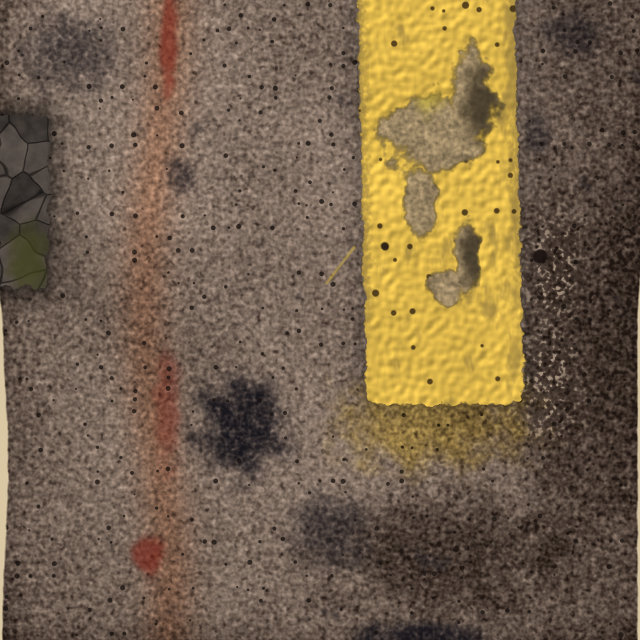
A three.js fragment shader for this texture:

```glsl
// Weathered, gritty stone slab with a peeling yellow paint stripe, stains and a cracked tar lump.
varying vec2 vUv;

vec2 hash2(vec2 p) {
  p = vec2(dot(p, vec2(127.1, 311.7)), dot(p, vec2(269.5, 183.3)));
  return fract(sin(p) * 43758.5);
}

float corner(vec2 id, vec2 f, vec2 o) {
  return dot(hash2(id + o) * 2. - 1., f - o);
}

float gradientNoise(vec2 p) {
  vec2 i = floor(p), f = fract(p), o = vec2(0, 1);
  vec2 u = f * f * (3. - 2. * f);
  return mix(mix(corner(i, f, o.xx), corner(i, f, o.yx), u.x),
             mix(corner(i, f, o.xy), corner(i, f, o.yy), u.x), u.y);
}

float fbm(vec2 p) {
  float sum = 0., amp = 1.;
  for (int i = 0; i < 4; i++) {
    sum += amp * gradientNoise(p);
    p = mat2(1.6, 1.2, -1.2, 1.6) * p + 7.3;
    amp *= .55;
  }
  return sum;
}

// Ragged ellipse field: 1 on the rim
float ellipse(float x, float y, float rx, float ry) {
  return length((vUv - vec2(x, y)) / vec2(rx, ry)) + .7 * fbm(vUv * 24. + x * 9.);
}

// Soft stain
float blot(float x, float y, float rx, float ry) {
  return 1. - smoothstep(.4, 1.6, ellipse(x, y, rx, ry));
}

// Crisp chip
float chip(float x, float y, float rx, float ry) {
  return 1. - smoothstep(.82, 1.18, ellipse(x, y, rx, ry));
}

// Round specks in some cells of a grid
float specks(vec2 p) {
  vec2 id = floor(p), rnd = hash2(id);
  float r = .08 + .14 * rnd.y;
  float d = length(fract(p) - .3 - .4 * hash2(id + 5.));
  return step(rnd.x, .15) * (1. - smoothstep(r - .06, r + .06, d));
}

// Plate shade in x, distance to the nearest crack in y
vec2 plates(vec2 p) {
  float first = 9., second = 9., shade = 0.;
  for (int k = 0; k < 9; k++) {
    vec2 id = floor(p) + vec2(k % 3, k / 3) - 1.;
    float d = length(id + hash2(id) - p);
    second = min(second, max(first, d));
    if (d < first) { first = d; shade = hash2(id + 3.).x; }
  }
  return vec2(shade, second - first);
}

float boxDistance(vec2 p, vec2 halfSize) {
  vec2 q = abs(p) - halfSize;
  return length(max(q, 0.)) + min(max(q.x, q.y), 0.);
}

float inside(float d) { return 1. - smoothstep(-.002, .002, d); }

void main() {
  vec2 p = vUv;
  float broad = fbm(p * 5.), ragged = fbm(p * 38.);
  float grain = gradientNoise(p * 145.) + .6 * gradientNoise(p * 78.) + .45 * gradientNoise(p * 250.);
  float relief = gradientNoise(p * 85.) - gradientNoise(p * 85. + vec2(-.25, .3));

  // Broad light and shade over the stone
  float tone = .55 + .13 * broad + .07 * ragged + .1 * blot(.17, .82, .2, .2);
  tone -= .16 * smoothstep(.79, .88, p.x) + .2 * blot(.93, .47, .17, .27) + .28 * blot(.69, .13, .17, .09);
  tone -= .25 * exp(-p.x * 28.) + .22 * exp(-p.y * 35.) + .12 * exp((p.x - 1.) * 40.);
  tone += .42 * grain - .22 * smoothstep(.2, .5, gradientNoise(p * 110.));
  vec3 col = mix(vec3(.13, .09, .07), vec3(.77, .68, .61), clamp(tone, 0., 1.15));

  // Rusty vertical streak with red flecks
  float streak = p.x - .245 - .02 * sin(p.y * 7. + 1.);
  col *= mix(vec3(1), vec3(1.04, .9, .81), exp(-streak * streak * 700.));
  float red = max(blot(.264, .96, .012, .09), .6 * blot(.262, .36, .018, .08));
  red = max(red, blot(.232, .13, .02, .03));
  col = mix(col, vec3(.48, .12, .08), red * .55);

  // Blue-black stains
  float faint = max(blot(.9, .945, .045, .03), blot(.11, .92, .07, .05));
  faint = max(faint, blot(.28, .725, .02, .025));
  faint = max(faint, blot(.515, .17, .055, .05));
  faint = max(faint, blot(.84, .79, .016, .035));
  faint = max(faint, smoothstep(.42, .7, fbm(p * 12. + 4.)));
  float stain = max(.55 * faint, max(blot(.375, .335, .06, .07), blot(.66, .005, .09, .02)));
  col = mix(col, vec3(.1, .09, .11), stain * clamp(.85 - .5 * grain, 0., 1.));
  col = mix(col, vec3(.08, .06, .05), .75 * specks(p * 55.));

  // Pale flakes beside the stripe, overspray below it
  float flakes = max(blot(.86, .58, .04, .08), blot(.85, .4, .05, .08));
  col = mix(col, vec3(.74, .66, .57), .7 * flakes * smoothstep(.12, .4, grain + .4 * ragged));
  col *= mix(vec3(1), vec3(1.15, 1.08, .58), .8 * blot(.68, .345, .13, .07));

  // Yellow stripe: a leaning rounded box with a rough edge
  float edge = boxDistance(p - vec2(.705 - .024 * p.y, .87), vec2(.098, .477)) - .025 + .007 * ragged + .004 * grain;
  col *= 1. - .28 * exp(-max(edge, 0.) * 70.);
  vec3 yellow = vec3(.87, .72, .3) * (1. + .1 * broad + .05 * ragged + .4 * relief);
  float dirt = smoothstep(.2, .6, fbm(p * vec2(28, 14)) + .35 * smoothstep(.74, .81, p.x));
  dirt = max(dirt, smoothstep(-.018, 0., edge + .01 * grain) * smoothstep(.4, .6, p.y));
  yellow = mix(yellow, vec3(.55, .46, .24), .6 * dirt);
  yellow = mix(yellow, vec3(.2, .14, .07), .8 * specks(p * 38.));

  // Peeled areas with sooty parts and a dark rim
  float peel = max(chip(.675, .79, .075, .058), chip(.735, .85, .035, .075));
  peel = max(peel, chip(.66, .685, .027, .05));
  peel = max(peel, chip(.73, .595, .02, .055));
  peel = max(peel, chip(.698, .55, .026, .028));
  vec3 bare = vec3(.6, .52, .39) * (1. + .35 * grain + .3 * ragged);
  float soot = max(blot(.752, .84, .025, .06), blot(.74, .6, .018, .05));
  bare = mix(bare, vec3(.2, .17, .12), .75 * soot);
  bare = mix(bare, vec3(.78, .7, .26), .7 * blot(.672, .865, .022, .04));
  yellow = mix(yellow, bare, peel) * (1. - .9 * peel * (1. - peel));
  col = mix(col, yellow, inside(edge));

  // Tar drops and a thin paint scratch
  float drop = min(length(p - vec2(.601, .615)) - .007, length(p - vec2(.844, .6)) - .011);
  col = mix(col, vec3(.1, .07, .06), .9 * inside(drop + .003 * ragged));
  vec2 along = vec2(.043, .056), start = p - vec2(.51, .557);
  float scratch = length(start - along * clamp(dot(start, along) / dot(along, along), 0., 1.));
  col = mix(col, vec3(.74, .63, .28), .7 * inside(scratch - .002 + .003 * ragged));

  // Cracked tar lump, mossy at its foot
  float lump = boxDistance(p - vec2(.036 - .1 * max(.62 - p.y, 0.), .685), vec2(.034, .128)) - .006 + .012 * ragged;
  vec2 plate = plates(p * 19. + .5 * broad);
  vec3 tar = vec3(.29, .26, .24) * (.65 + .6 * plate.x + .3 * ragged) * (.5 + .5 * smoothstep(0., .08, plate.y));
  tar = mix(tar, vec3(.24, .25, .1), .7 * blot(.045, .59, .03, .05));
  col = mix(col * (1. - .55 * exp(-max(lump, 0.) * 45.)), tar, inside(lump));

  // Cream backing past the worn slab edges
  float leftGap = .004 + .009 * exp(-pow(abs(p.y - .27) * 7., 2.)) - .006 * smoothstep(.48, .56, p.y);
  float gap = max(leftGap - p.x, p.x - .996 - .006 * smoothstep(.5, .6, p.y));
  col = mix(col, vec3(.85, .78, .64), inside(-gap - .002 * ragged));
  gl_FragColor = vec4(clamp(col, 0., 1.), 1);
}
```
